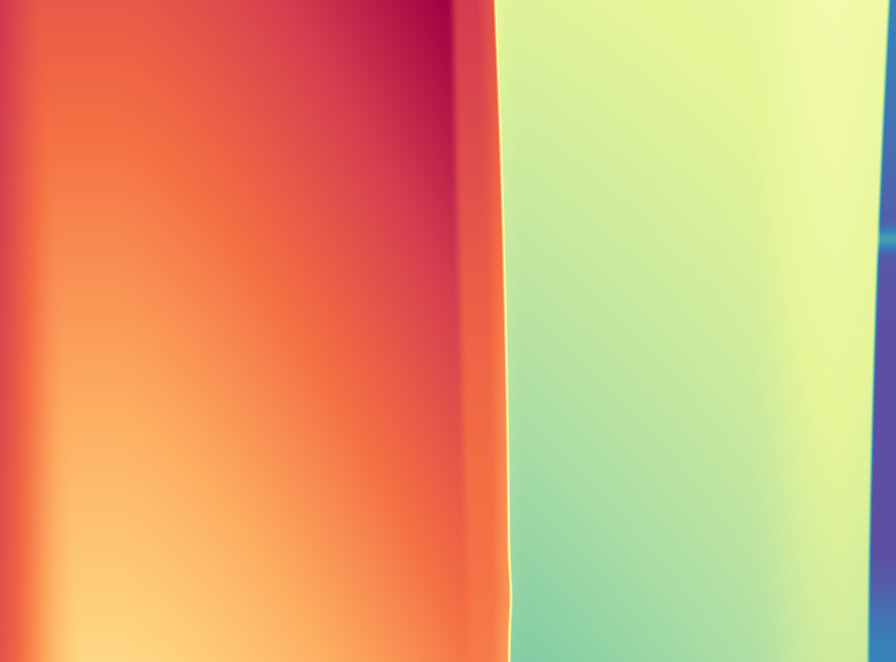
A WebGL 2 fragment shader for this texture map:

```glsl
#version 300 es
precision highp float;

uniform vec2 u_resolution;
out vec4 fragColor;

// Diverging ramp: crimson, orange, cream, green, blue, violet
vec3 spectralRamp(float t) {
    vec3 stops[11] = vec3[11](
        vec3(0.62, 0.00, 0.26), vec3(0.835, 0.243, 0.31),
        vec3(0.957, 0.427, 0.263), vec3(0.992, 0.682, 0.38),
        vec3(0.996, 0.878, 0.545), vec3(1.0, 1.0, 0.749),
        vec3(0.902, 0.961, 0.596), vec3(0.671, 0.867, 0.643),
        vec3(0.40, 0.761, 0.647), vec3(0.196, 0.533, 0.741),
        vec3(0.369, 0.31, 0.635));
    float position = clamp(t, 0.0, 1.0) * 10.0;
    int index = min(int(position), 9);
    return mix(stops[index], stops[index + 1], position - float(index));
}

float gaussian(float x, float center, float width) {
    float d = (x - center) / width;
    return exp(-d * d);
}

float softStep(float x, float edge, float halfWidth) {
    return smoothstep(edge - halfWidth, edge + halfWidth, x);
}

// Warm panel: bright at the lower left, dark at the upper right
float warmPanel(vec2 uv) {
    float across = max((uv.x - 0.13) / 0.371, 0.0);
    float body = 0.385 - 0.225 * uv.y - 0.16 * pow(across, 1.4);
    float rim = mix(0.13, 0.075, uv.y);
    float rimWidth = mix(0.098, 0.052, uv.y);
    return mix(rim, body, smoothstep(-0.016, rimWidth, uv.x));
}

// Narrow orange fold, warming toward its right edge
float foldStrip(vec2 uv, float edge) {
    float glow = smoothstep(edge - 0.022, edge - 0.002, uv.x);
    return mix(0.22, 0.095, uv.y) + 0.045 * glow
         + 0.02 * gaussian(uv.y, 0.45, 0.3);
}

// Green panel with a pale vertical band near its right side
float coolPanel(vec2 uv, float leftEdge, float rightEdge) {
    float across = clamp((uv.x - leftEdge) / (rightEdge - leftEdge), 0.0, 1.0);
    float base = 0.765 - 0.18 * uv.y + 0.03 * uv.y * uv.y;
    float slope = mix(0.105, 0.04, uv.y) * across;
    float band = 0.03 * smoothstep(0.835, 0.915, uv.x);
    float rightLift = 0.02 * smoothstep(0.93, 0.985, uv.x);
    float leftGlow = 0.015 * (1.0 - smoothstep(0.0, 0.05, across));
    return base - slope - band + rightLift - leftGlow;
}

// Blue margin crossed by a small teal glow
float blueMargin(float y) {
    float value = 0.915 + 0.085 * smoothstep(1.0, 0.45, y);
    value -= 0.09 * (1.0 - smoothstep(0.0, 0.18, y));
    return value - 0.115 * gaussian(y, 0.638, 0.016);
}

void main() {
    vec2 uv = gl_FragCoord.xy / u_resolution;
    float y = uv.y;

    // Slightly curved boundaries
    float seam = mix(0.523, 0.505, y);
    float middleEdge = 0.5684 - 0.0163 * y * y
                     + 0.002 * gaussian(y, 0.10, 0.045);
    float rightEdge = 0.9688 + 0.0078 * y + 0.0156 * y * y;

    // Blending heights before colouring leaves bright rims on the edges
    float height = warmPanel(uv);
    height = mix(height, foldStrip(uv, middleEdge), softStep(uv.x, seam, 0.007));
    height = mix(height, coolPanel(uv, middleEdge, rightEdge),
                 softStep(uv.x, middleEdge, 0.0028));
    height = mix(height, blueMargin(y), softStep(uv.x, rightEdge, 0.003));

    fragColor = vec4(spectralRamp(height), 1.0);
}
```
